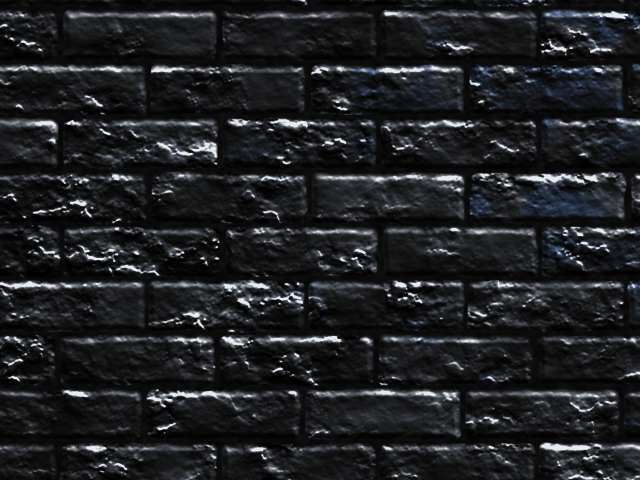
This texture is drawn by a Shadertoy shader. Its source:

```glsl
// Wall of glossy black painted bricks in running bond, lit from above.
#define ROWS 8.87          // courses down the canvas
#define BRICK_LENGTH 2.946 // brick pitch, in courses
#define TOP_OFFSET 0.154   // part of a course cut off at the top
#define GAP vec2(0.045, 0.042) // half width of the joints
#define CORNER 0.11        // corner radius
#define BEVEL 0.13         // width of the rounded rim
#define GRAIN 3.0          // coarsest bump frequency
#define GLOSS 0.87         // contrast of the sheen
#define BASE_TONE 0.093    // tone of a flat, facing surface
#define LIGHT vec2(0.30, 0.95) // direction towards the light
#define SLOPE_STEP 0.04    // distance used to measure slope

float hash(vec2 p) {
    vec3 q = fract(p.xyx * vec3(0.1031, 0.1030, 0.0973));
    q += dot(q, q.yzx + 33.33);
    return fract((q.x + q.y) * q.z);
}

float noise(vec2 p) {
    vec2 i = floor(p), f = fract(p);
    f = f * f * (3.0 - 2.0 * f);
    return mix(mix(hash(i), hash(i + vec2(1, 0)), f.x),
               mix(hash(i + vec2(0, 1)), hash(i + vec2(1, 1)), f.x), f.y);
}

// Bumps whose slope is equally strong at every scale
float bumps(vec2 p) {
    float sum = 0.0, amp = 0.5;
    p *= GRAIN * vec2(0.8, 1.0);
    for (int i = 0; i < 4; i++) {
        sum += amp * noise(p);
        p = mat2(1.6, 1.2, -1.2, 1.6) * p + 17.3;
        amp *= 0.5;
    }
    return sum;
}

// Signed distance to a worn, rounded brick
float brickDistance(vec2 p, vec2 halfSize, vec2 seed) {
    vec2 q = abs(p) - halfSize + CORNER;
    float d = length(max(q, 0.0)) + min(max(q.x, q.y), 0.0) - CORNER;
    float wear = noise(p * 2.3 + seed) - 0.5 + 0.5 * (noise(p * 8.0 + seed) - 0.5);
    return d + 0.05 * wear;
}

// Height of the brick face: rim, bumps and flaked paint
float relief(vec2 p, vec2 halfSize, vec2 seed, float rough) {
    float rim = smoothstep(0.0, BEVEL, -brickDistance(p, halfSize, seed));
    float b = bumps(p + seed);
    float flakes = smoothstep(0.50, 0.57, b);
    return 0.2 * rim + rough * (0.85 * b + 0.08 * rough * flakes);
}

vec3 wall(vec2 uv, float pixel) {
    // Brick cell with uneven joints
    float down = (1.0 - uv.y) * ROWS - TOP_OFFSET;
    float row = floor(down);
    float shift = 0.385 + 0.54 * mod(row, 2.0);
    shift += 0.05 * (hash(vec2(row + 40.0, 7.0)) - 0.5);
    float along = uv.x * ROWS / BRICK_LENGTH - shift;
    vec2 id = vec2(floor(along), row) + 50.0;
    vec2 p = vec2((fract(along) - 0.5) * BRICK_LENGTH, 0.5 - fract(down));
    vec2 seed = 40.0 * vec2(hash(id), hash(id + 91.0));
    float character = hash(id + 23.0);
    vec2 halfSize = 0.5 * vec2(BRICK_LENGTH, 1.0) - GAP;
    halfSize -= vec2(0.03, 0.012) * (hash(id + 57.0) - 0.4);

    // Slope towards the light
    float patches = noise(p * vec2(1.1, 1.7) + seed.yx);
    float rough = mix(0.4, 1.25, smoothstep(0.2, 0.8, patches)) * mix(0.75, 1.2, character);
    float slope = relief(p, halfSize, seed, rough)
                - relief(p + LIGHT * SLOPE_STEP, halfSize, seed, rough);
    float sheen = 0.8 * slope / SLOPE_STEP;

    // Broad variation: across the wall, between bricks, within a brick
    sheen += 0.4 * (uv.x - 0.67) + 0.7 * (hash(id + 11.0) - 0.5);
    sheen += 0.35 * p.y + 0.9 * (noise(p * 1.4 + seed + 5.0) - 0.5);
    float tone = min(BASE_TONE * exp(GLOSS * sheen), 0.92);

    // Cool reflections, bluer towards the upper right
    float blue = smoothstep(0.45, 0.8, noise(p * 1.8 + seed + 31.0));
    blue *= smoothstep(0.5, 1.5, uv.x + 0.6 * uv.y) * step(0.3, character);
    vec3 tint = mix(vec3(0.95, 1.0, 1.10), vec3(0.76, 1.0, 1.38), blue);
    tint = mix(vec3(1.0), tint, smoothstep(0.03, 0.14, tone));
    tint = mix(tint, vec3(0.98, 1.0, 1.02), smoothstep(0.3, 0.7, tone));

    // Dark mortar
    vec3 mortar = vec3(0.022 + 0.04 * noise(uv * ROWS * 9.0));
    float d = brickDistance(p, halfSize, seed);
    return mix(mortar, tone * tint, smoothstep(pixel, -pixel, d));
}

void mainImage(out vec4 fragColor, in vec2 fragCoord) {
    vec3 color = vec3(0.0);
    // Four samples per pixel
    for (int i = 0; i < 4; i++) {
        vec2 offset = 0.5 * vec2(i % 2, i / 2) - 0.25;
        color += wall((fragCoord + offset) / iResolution.y, ROWS / iResolution.y);
    }
    fragColor = vec4(color / 4.0, 1.0);
}
```
